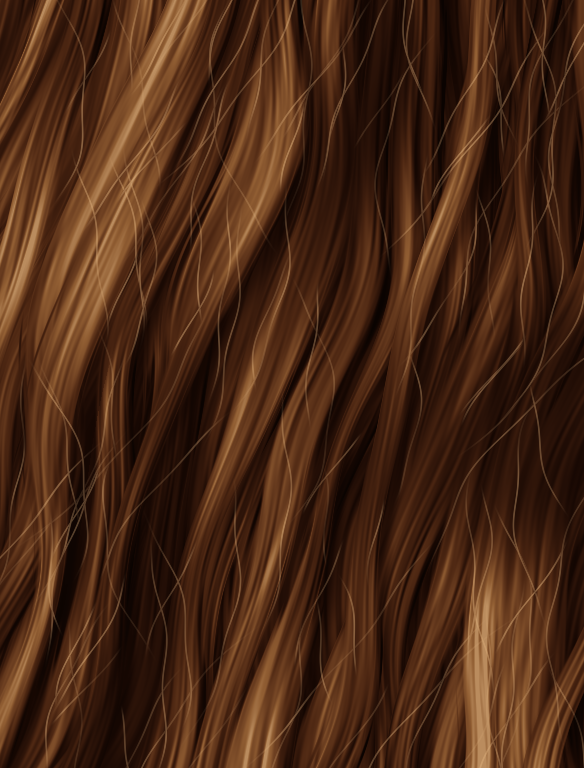
A Shadertoy shader for this texture:

```glsl
// Wavy chestnut hair: overlapping lit locks, deep gaps and loose shining strands.

const int LAYERS = 5;
const int LOOSE_HAIRS = 110;
const float LEAN = 0.34;            // sideways drift of the hair per unit of height
const float WIDE_LOCK = 0.13;       // lock spacing at the back
const float NARROW_LOCK = 0.065;    // lock spacing at the front
const float FINE_STRANDS = 235.0;
const float COARSE_STRANDS = 95.0;
const float HAIR_WIDTH = 0.0008;
const vec3 GLINT = vec3(0.84, 0.66, 0.46);
const vec3 TONES[6] = vec3[6](
    vec3(0.09, 0.03, 0.01), vec3(0.20, 0.09, 0.04), vec3(0.30, 0.15, 0.07),
    vec3(0.43, 0.25, 0.13), vec3(0.57, 0.37, 0.20), vec3(0.73, 0.55, 0.37));
const float STOPS[6] = float[6](0.12, 0.30, 0.47, 0.66, 0.83, 1.0);

float hash(vec2 p) {
    vec3 q = fract(p.xyx * vec3(0.1031, 0.1030, 0.0973));
    q += dot(q, q.yzx + 33.33);
    return fract((q.x + q.y) * q.z);
}

float noise(vec2 p) {
    vec2 i = floor(p), f = fract(p);
    f = f * f * (3.0 - 2.0 * f);
    return mix(mix(hash(i), hash(i + vec2(1, 0)), f.x),
               mix(hash(i + vec2(0, 1)), hash(i + vec2(1, 1)), f.x), f.y);
}

// Long thin fibres across s, running along y
float fibres(float s, float y, float seed) {
    float fine = noise(vec2(s * FINE_STRANDS + seed * 91.0, y * 4.0));
    float crossing = s + 0.02 * sin(y * 8.0 + seed * 6.0);
    float coarse = noise(vec2(crossing * COARSE_STRANDS + seed * 53.0, y * 3.0 + 40.0));
    float stray = noise(vec2((s + 0.07 * y) * FINE_STRANDS * 0.8 + seed * 37.0, y * 6.0 + 80.0));
    return 0.42 * fine + 0.33 * coarse + 0.25 * stray;
}

vec3 hairColour(float tone) {
    vec3 colour = TONES[0] * mix(0.45, 1.0, clamp(tone / STOPS[0], 0.0, 1.0));
    for (int i = 1; i < 6; i++) {
        float blend = clamp((tone - STOPS[i - 1]) / (STOPS[i] - STOPS[i - 1]), 0.0, 1.0);
        colour = mix(colour, TONES[i], blend);
    }
    return colour;
}

// Paints one lock and its cast shadow over the tone below
float paintLock(float tone, float u, float y, float cell, float spacing, float depth) {
    vec2 id = vec2(cell + 50.0, depth * 40.0 + 7.0);
    float seed = hash(id), phase = hash(id + 19.0) * 6.283;
    if (hash(id + 71.0) < mix(0.05, 0.4, depth)) return tone;

    float wave = 0.024 * sin(y * mix(5.0, 10.0, seed) + phase)
               + 0.007 * sin(y * 17.0 + phase * 2.0);
    float offset = u - (cell + 0.3 + 0.4 * seed) * spacing - wave;
    float halfWidth = spacing * (0.2 + 0.62 * noise(vec2(seed * 80.0, y * 2.4 + phase)));
    float s = offset * mix(1.0, 0.5 * spacing / halfWidth, 0.5);
    float across = offset / halfWidth;

    float fibre = fibres(s, y, seed + depth);
    float edge = abs(across) + (fibre - 0.5) * 0.9;
    float cover = smoothstep(1.05, 0.8, edge);
    float shadow = smoothstep(1.7, 0.7, abs(across - 0.35));

    float along = noise(vec2(seed * 60.0 + 9.0, y * 3.5 + phase));
    float roundness = 1.0 - 0.7 * (across + 0.25) * (across + 0.25);
    float lit = 0.08 + 0.42 * along + 0.24 * roundness + 0.2 * (seed - 0.5);
    lit = lit * mix(0.62, 1.08, depth) + 0.85 * (fibre - 0.5);
    return mix(tone * (1.0 - 0.5 * shadow), lit, cover);
}

// Fine curved hairs lying freely on top; returns their opacity
float looseHairs(vec2 p, float aspect, float pixel) {
    float opacity = 0.0;
    for (int i = 0; i < LOOSE_HAIRS; i++) {
        vec2 id = vec2(float(i) + 3.0, 11.0);
        vec2 middle = vec2(hash(id) * aspect, hash(id + 23.0));
        float reach = mix(0.05, 0.19, hash(id + 41.0));
        float slope = mix(-0.25, 0.85, hash(id + 67.0));
        float bend = mix(-2.2, 2.2, hash(id + 83.0));
        float h = p.y - middle.y;
        float gap = p.x - middle.x - slope * h - bend * h * h - 0.004 * sin(h * 45.0);
        float tilt = slope + 2.0 * bend * h;
        float dist = abs(gap) * inversesqrt(1.0 + tilt * tilt);
        float line = 1.0 - smoothstep(HAIR_WIDTH * 0.4, HAIR_WIDTH + pixel * 0.8, dist);
        float ends = smoothstep(reach, reach * 0.6, abs(h));
        float shine = mix(0.12, 0.65, noise(vec2(float(i) * 5.0, p.y * 16.0)));
        opacity = max(opacity, line * ends * shine);
    }
    return opacity;
}

void mainImage(out vec4 fragColor, in vec2 fragCoord) {
    vec2 p = fragCoord / iResolution.y;
    float aspect = iResolution.x / iResolution.y;

    // Shared flow: stronger lean on the left, slow waves all over
    float u = p.x - p.y * (LEAN - 0.2 * p.x) - 0.022 * sin(p.y * 7.0 + p.x * 5.0)
            - 0.03 * (noise(p * vec2(3.0, 2.5) + 5.0) - 0.5);

    // Locks from back to front
    float tone = 0.1 + 0.45 * (fibres(u, p.y, 0.3) - 0.45);
    for (int i = 0; i < LAYERS; i++) {
        float depth = float(i) / float(LAYERS - 1);
        float spacing = mix(WIDE_LOCK, NARROW_LOCK, depth);
        float cell = floor(u / spacing);
        for (int k = -1; k <= 1; k++)
            tone = paintLock(tone, u, p.y, cell + float(k), spacing, depth);
    }

    // Light from the upper left, broad dark hollows along the flow
    float hollow = noise(vec2(u * 8.0 + 3.0, p.y * 2.2 + 1.0));
    float corner = smoothstep(0.5, 0.76, p.x) * smoothstep(0.5, 0.9, p.y);
    tone *= mix(0.38, 1.2, smoothstep(0.15, 0.55, hollow)) * (1.0 - 0.5 * corner);
    tone += 0.2 * smoothstep(0.5, 0.0, p.x) * smoothstep(0.1, 0.9, p.y) + 0.01;

    vec3 colour = hairColour(tone);
    float loose = looseHairs(p, aspect, 1.0 / iResolution.y);
    colour = mix(colour, GLINT, loose * mix(0.6, 1.0, clamp(tone, 0.0, 1.0)));
    fragColor = vec4(colour, 1.0);
}
```
